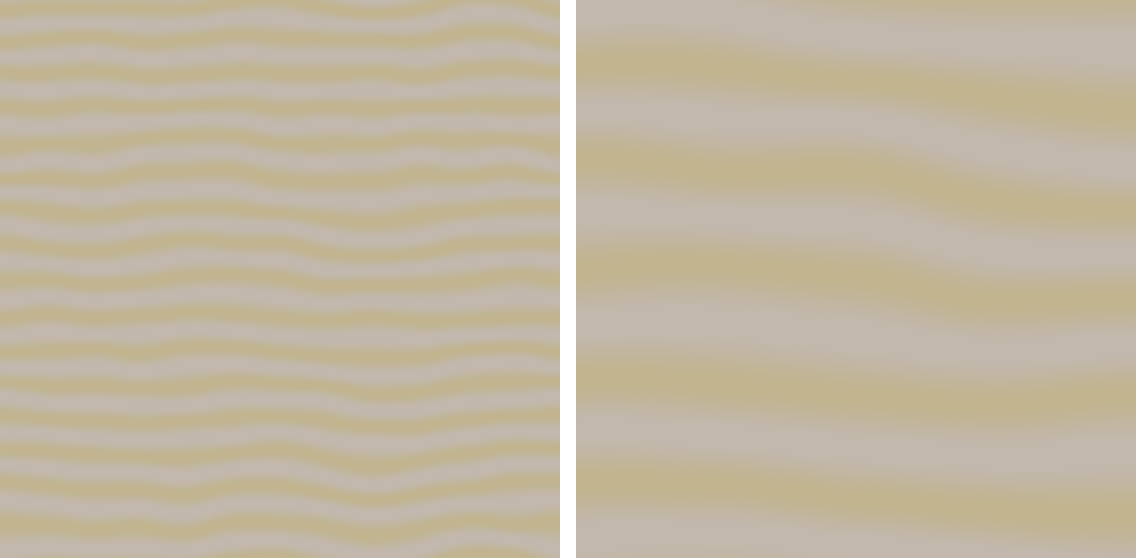
Left, the full canvas; right, a detail of the centre.
This pattern is drawn by a Shadertoy shader. Its source:

```glsl
const float STRIPES = 16.0;       // stripes up the canvas
const float OFFSET = -0.06;       // stripe shift, in stripe spacings
const float CORE = 0.0;           // half width of the solid core, in spacings
const float FADE = 0.45;          // distance where the stripe has faded out
const float SWELL = 0.10;         // height of the shared long wave
const float SWELL_COUNT = 2.0;    // long waves across
const float SWELL_SHIFT = 0.84;   // position of the long wave, in cycles
const float WANDER = 0.30;        // height of the irregular drift
const float DETAIL = 0.35;        // share of the drift in its finer octave
const vec2 DRIFT_CELLS = vec2(6.0, 7.0);
const vec3 GOLD = vec3(0.757, 0.704, 0.555);
const vec3 GREY = vec3(0.760, 0.722, 0.680);
const float TAU = 6.2831853;

float hash(vec2 p) {
    vec3 q = fract(p.xyx * vec3(0.1031, 0.1030, 0.0973));
    q += dot(q, q.yzx + 33.33);
    return fract((q.x + q.y) * q.z);
}

// Value noise from -1 to 1 that wraps after the given number of cells
float tiledNoise(vec2 uv, vec2 cells) {
    vec2 p = uv * cells;
    vec2 i = floor(p);
    vec2 f = p - i;
    f = f * f * (3.0 - 2.0 * f);
    vec2 a = mod(i, cells);
    vec2 b = mod(i + 1.0, cells);
    float low = mix(hash(a), hash(vec2(b.x, a.y)), f.x);
    float high = mix(hash(vec2(a.x, b.y)), hash(b), f.x);
    return 2.0 * mix(low, high, f.y) - 1.0;
}

// Vertical displacement, in stripe spacings
float displacement(vec2 uv) {
    float swell = cos(TAU * (SWELL_COUNT * uv.x - SWELL_SHIFT));
    float drift = mix(tiledNoise(uv, DRIFT_CELLS),
                      tiledNoise(uv, 2.0 * DRIFT_CELLS), DETAIL);
    return SWELL * swell + WANDER * drift;
}

void mainImage(out vec4 fragColor, in vec2 fragCoord) {
    vec2 uv = fragCoord / iResolution.xy;

    // Distance to the nearest stripe centre, from 0 to 0.5
    float phase = uv.y * STRIPES - OFFSET - displacement(uv);
    float dist = abs(fract(phase + 0.5) - 0.5);

    // Soft stripe on the ground colour
    float ground = smoothstep(CORE, FADE, dist);
    fragColor = vec4(mix(GOLD, GREY, ground), 1.0);
}
```
